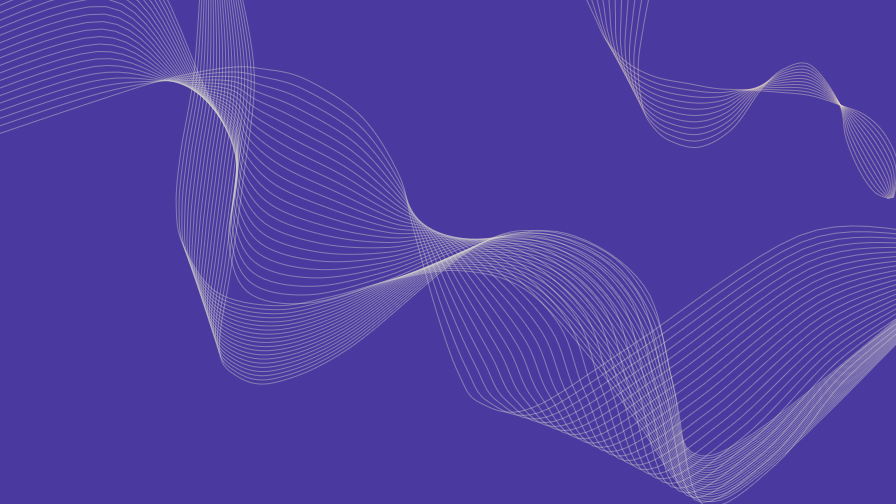
This background is drawn by a Shadertoy shader. Its source:

```glsl
// Ribbons of fine pale lines weaving over a flat violet ground.
// Each ribbon is spanned by two edge splines; its lines are even blends of the
// two edges, drawn as smooth curves by their distance to the pixel.

const int KNOTS = 16;
const int STEPS = 8;
const vec2 GRID = vec2(768.0, 432.0);   // layout units, y pointing down
const float LINE_WIDTH = 0.75;
const float LINE_OPACITY = 0.48;

const vec3 VIOLET = vec3(0.29, 0.227, 0.627);
const vec3 SILVER = vec3(0.86, 0.85, 0.81);
const vec3 CREAM  = vec3(0.90, 0.84, 0.77);

// Wide veil crossing the whole canvas
const vec2 VEIL_A[KNOTS] = vec2[KNOTS](
    vec2(-40, 128), vec2(75, 89), vec2(142, 68), vec2(195, 58),
    vec2(225, 59), vec2(262, 68), vec2(310, 100), vec2(342, 150),
    vec2(354, 195), vec2(375, 270), vec2(393, 320), vec2(411, 345),
    vec2(455, 350), vec2(540, 297), vec2(685, 202), vec2(785, 198));
const vec2 VEIL_B[KNOTS] = vec2[KNOTS](
    vec2(-40, -10), vec2(102, -52), vec2(177, 78), vec2(203, 140),
    vec2(196, 205), vec2(212, 250), vec2(262, 260), vec2(330, 241),
    vec2(410, 208), vec2(485, 200), vec2(552, 245), vec2(577, 330),
    vec2(602, 432), vec2(665, 398), vec2(722, 328), vec2(785, 272));

// Narrow band falling from the top, then running right
const vec2 BAND_A[KNOTS] = vec2[KNOTS](
    vec2(172, -15), vec2(166, 65), vec2(155, 130), vec2(151, 175),
    vec2(157, 210), vec2(185, 250), vec2(235, 262), vec2(285, 254),
    vec2(340, 239), vec2(395, 232), vec2(450, 248), vec2(503, 303),
    vec2(545, 360), vec2(598, 428), vec2(660, 400), vec2(785, 278));
const vec2 BAND_B[KNOTS] = vec2[KNOTS](
    vec2(205, -15), vec2(218, 65), vec2(209, 150), vec2(198, 230),
    vec2(188, 297), vec2(201, 321), vec2(235, 328), vec2(300, 298),
    vec2(405, 213), vec2(465, 198), vec2(525, 220), vec2(561, 268),
    vec2(577, 330), vec2(592, 387), vec2(645, 372), vec2(785, 260));

// Small twisted streamer at the upper right
const vec2 STREAMER_A[KNOTS] = vec2[KNOTS](
    vec2(494, -20), vec2(503, 0), vec2(510, 15), vec2(520, 35),
    vec2(538, 54), vec2(562, 66), vec2(592, 72), vec2(615, 76),
    vec2(638, 77), vec2(667, 79), vec2(695, 82), vec2(720, 90),
    vec2(742, 99), vec2(759, 116), vec2(770, 142), vec2(766, 169));
const vec2 STREAMER_B[KNOTS] = vec2[KNOTS](
    vec2(560, -20), vec2(552, 20), vec2(547, 58), vec2(551, 92),
    vec2(560, 109), vec2(575, 121), vec2(600, 126), vec2(628, 110),
    vec2(653, 76), vec2(672, 59), vec2(695, 56), vec2(719, 88),
    vec2(725, 118), vec2(736, 145), vec2(749, 164), vec2(761, 170));

float segmentDistance(vec2 p, vec2 a, vec2 b) {
    vec2 ab = b - a, ap = p - a;
    float h = clamp(dot(ap, ab) / max(dot(ab, ab), 1e-5), 0.0, 1.0);
    return length(ap - h * ab);
}

vec2 bezier(vec2 a, vec2 b, vec2 c, vec2 d, float t) {
    float u = 1.0 - t;
    return u * u * (u * a + 3.0 * t * b) + t * t * (3.0 * u * c + t * d);
}

// Distance to the spline piece from k1 to k2; far pieces are skipped
float pieceDistance(vec2 p, vec2 k0, vec2 k1, vec2 k2, vec2 k3, float reach) {
    vec2 c1 = k1 + (k2 - k0) / 6.0;
    vec2 c2 = k2 - (k3 - k1) / 6.0;
    vec2 lo = min(min(k1, k2), min(c1, c2)) - reach;
    vec2 hi = max(max(k1, k2), max(c1, c2)) + reach;
    if (any(lessThan(p, lo)) || any(greaterThan(p, hi))) return 1e3;

    float d = 1e3;
    vec2 from = k1;
    for (int i = 1; i <= STEPS; i++) {
        vec2 to = bezier(k1, c1, c2, k2, float(i) / float(STEPS));
        d = min(d, segmentDistance(p, from, to));
        from = to;
    }
    return d;
}

// Opacity of all lines blended between two edges
float ribbon(vec2 p, vec2 edgeA[KNOTS], vec2 edgeB[KNOTS], int lines, float pixel) {
    float reach = max(LINE_WIDTH, pixel);
    float clear = 1.0;
    for (int n = 0; n < lines; n++) {
        float s = float(n) / float(lines - 1);
        vec2 k0 = mix(edgeA[0], edgeB[0], s), k1 = k0;
        vec2 k2 = mix(edgeA[1], edgeB[1], s);
        float d = 1e3;
        for (int i = 2; i <= KNOTS; i++) {
            int next = min(i, KNOTS - 1);
            vec2 k3 = mix(edgeA[next], edgeB[next], s);
            d = min(d, pieceDistance(p, k0, k1, k2, k3, reach));
            k0 = k1; k1 = k2; k2 = k3;
        }
        float cover = LINE_WIDTH / reach * clamp(1.0 - d / reach, 0.0, 1.0);
        clear *= 1.0 - LINE_OPACITY * cover;
    }
    return 1.0 - clear;
}

void mainImage(out vec4 fragColor, in vec2 fragCoord) {
    float pixel = GRID.y / iResolution.y;
    vec2 p = vec2(fragCoord.x, iResolution.y - fragCoord.y) * pixel;

    vec3 color = VIOLET;
    color = mix(color, SILVER, ribbon(p, VEIL_A, VEIL_B, 23, pixel));
    color = mix(color, SILVER, ribbon(p, BAND_A, BAND_B, 20, pixel));
    color = mix(color, CREAM, ribbon(p, STREAMER_A, STREAMER_B, 11, pixel));
    fragColor = vec4(color, 1.0);
}
```
